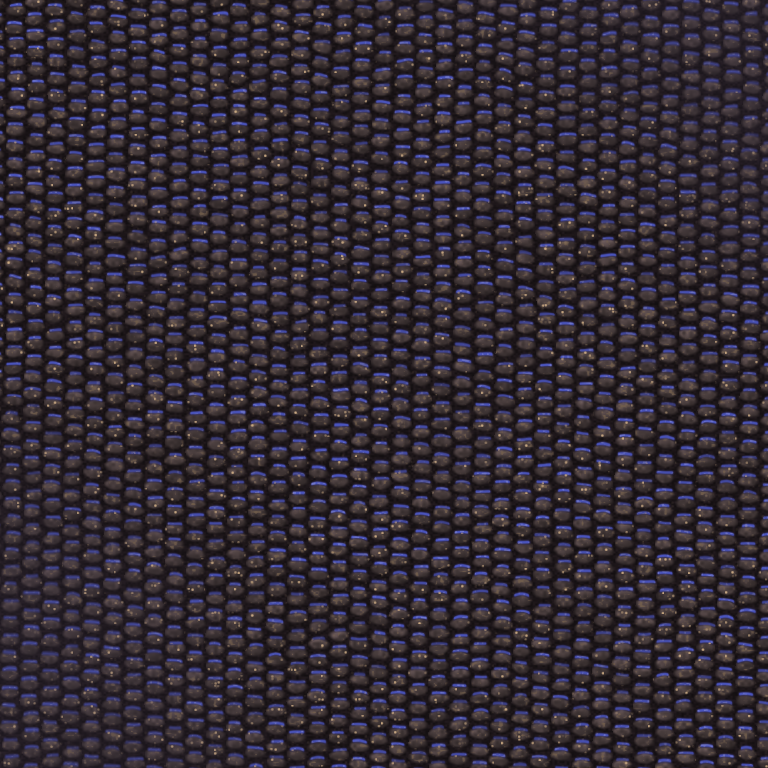
This texture is drawn by a Shadertoy shader. Its source:

```glsl
const vec2 REPEATS = vec2(37.6, 45.0);      // weave columns and rows across the canvas
const float ROW_TILT = 0.035;               // fall of the rows from left to right
const float COLUMN_TILT = 0.008;            // lean of the columns
const float WARP = 0.0026;                  // slow bending of the threads
const float JITTER = 0.09;                  // offset of each knot, in cells
const vec2 BEAD_RADIUS = vec2(0.53, 0.37);
const vec2 DASH_SIZE = vec2(0.29, 0.075);   // half length and half thickness, in cells
const float DASH_HEIGHT = 0.29;             // dash above the cell centre
const float EDGE_SOFTNESS = 0.055;
const float GRAIN_SCALE = 210.0;
const float SPECK_SCALE = 230.0;

const vec3 GAP = vec3(0.095, 0.073, 0.083);
const vec3 THREAD = vec3(0.265, 0.222, 0.222);
const vec3 TAN = vec3(0.46, 0.38, 0.30);
const vec3 GLINT = vec3(0.86, 0.72, 0.55);
const vec3 DEEP_BLUE = vec3(0.17, 0.15, 0.32);
const vec3 BLUE = vec3(0.29, 0.33, 0.74);
const vec3 PALE_BLUE = vec3(0.47, 0.50, 0.83);
const vec3 HAZE = vec3(0.22, 0.19, 0.27);

float hash(vec2 p) {
    vec3 q = fract(p.xyx * vec3(0.1031, 0.1030, 0.0973));
    q += dot(q, q.yzx + 33.33);
    return fract((q.x + q.y) * q.z);
}

float noise(vec2 p) {
    vec2 i = floor(p), f = fract(p);
    f = f * f * (3.0 - 2.0 * f);
    return mix(mix(hash(i), hash(i + vec2(1, 0)), f.x),
               mix(hash(i + vec2(0, 1)), hash(i + vec2(1, 1)), f.x), f.y);
}

// Sheared, bent weave coordinates with every other column dropped by half a row
vec2 weaveCoords(vec2 uv) {
    vec2 bend = vec2(noise(uv * 9.0), noise(uv * 11.0 + 40.0)) - 0.5;
    vec2 fine = vec2(noise(uv * 75.0 + 7.0), noise(uv * 75.0 + 90.0)) - 0.5;
    vec2 p = uv + vec2(-COLUMN_TILT * uv.y, ROW_TILT * uv.x);
    p = (p + WARP * (2.0 * bend + fine)) * REPEATS + 8.0;
    p.y += 0.5 * mod(floor(p.x), 2.0);
    return p;
}

// Distance to a bowed capsule, measured in row heights
float dashDistance(vec2 q, float halfLength) {
    q.y += 0.35 * q.x * q.x;
    q.x = max(abs(q.x) - halfLength, 0.0) * REPEATS.y / REPEATS.x;
    return length(q) - DASH_SIZE.y;
}

// Sparse round glints, one candidate per small cell
float specks(vec2 uv) {
    vec2 p = uv * SPECK_SCALE, id = floor(p);
    vec2 centre = 0.3 + 0.4 * vec2(hash(id + 11.0), hash(id + 53.0));
    float spot = smoothstep(0.65, 0.1, length(fract(p) - centre));
    return spot * smoothstep(0.91, 1.0, hash(id + 97.0));
}

void mainImage(out vec4 fragColor, in vec2 fragCoord) {
    vec2 uv = fragCoord / iResolution.xy;
    vec2 p = weaveCoords(uv);
    vec2 id = floor(p);
    vec2 shift = vec2(hash(id), hash(id + 31.0)) - 0.5;
    vec2 q = fract(p) - 0.5 - JITTER * shift;

    // Softer focus towards two opposite corners
    float haze = smoothstep(0.55, 1.1, abs(uv.x + uv.y - 1.0) + 0.25 * noise(uv * 4.0));
    float soft = max(EDGE_SOFTNESS * (1.0 + haze), 0.6 * REPEATS.y / iResolution.y);

    // Fibre grain in the dark gaps
    float grain = noise(uv * GRAIN_SCALE);
    float fine = noise(uv * GRAIN_SCALE * vec2(1.5, 1.9) + 17.0);
    vec3 color = GAP * (0.75 + 0.65 * fine);

    // Rounded thread knot, lit from above
    vec2 beadPoint = (q - vec2(-0.02, -0.05)) / BEAD_RADIUS;
    float bead = smoothstep(1.08, 0.55, length(beadPoint));
    float light = 0.65 + 0.28 * beadPoint.y - 0.12 * beadPoint.x;
    light *= (0.65 + 0.7 * grain) * mix(0.82, 1.2, hash(id + 71.0));
    vec3 knot = THREAD * (0.4 + light);
    knot = mix(knot, TAN, 0.8 * smoothstep(0.58, 0.9, 0.5 * grain + 0.5 * fine + 0.08 * beadPoint.y));
    color = mix(color, knot, bead);

    // Blue dash on the upper rim with a dim halo
    float patchLight = noise(uv * 7.0 + 23.0);
    float strength = clamp(0.5 + 0.5 * hash(id + 5.0) + 0.35 * (patchLight - 0.5), 0.0, 1.0);
    float halfLength = DASH_SIZE.x * mix(0.75, 1.1, hash(id + 19.0));
    float dash = dashDistance(q - vec2(0.0, DASH_HEIGHT), halfLength);
    color = mix(color, DEEP_BLUE, 0.65 * strength * smoothstep(0.13, 0.0, dash));
    vec3 dashColor = mix(BLUE, PALE_BLUE, smoothstep(0.5, 0.95, fine) * 0.8);
    color = mix(color, dashColor, strength * smoothstep(soft, -soft, dash));

    // Golden glints on the raised threads
    color = mix(color, GLINT, 0.85 * specks(uv) * (0.1 + 0.9 * bead));

    color = mix(color, HAZE, 0.3 * haze);
    fragColor = vec4(color, 1.0);
}
```
